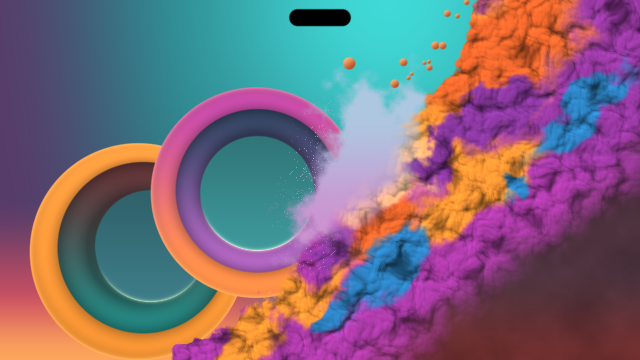
A WebGL 2 fragment shader for this background:

```glsl
#version 300 es
precision highp float;
// Two glossy rings before a teal and plum dusk sky, with a diagonal burst of
// coloured powder. The rings are nested discs, the powder is cellular billows
// lit by their slope and tinted by soft ellipses lying along the diagonal.
uniform vec2 u_resolution;
out vec4 fragColor;
const vec3 ORANGE = vec3(.95, .57, .2), EMBER = vec3(.9, .39, .17), PEACH = vec3(.97, .7, .47);
const vec3 BLUE = vec3(.17, .49, .73), VIOLET = vec3(.52, .21, .6), MAGENTA = vec3(.65, .22, .63);
const mat2 DIAGONAL = mat2(.77, .64, -.64, .77);

float hash(vec2 p) { return fract(sin(dot(p, vec2(127.1, 311.7))) * 43758.5); }
vec2 hash2(vec2 p) { return vec2(hash(p), hash(p + 19.7)); }
float fade(float lo, float hi, float x) { return 1. - smoothstep(lo, hi, x); }
float noise(vec2 p) {
  vec2 i = floor(p), f = fract(p);
  f *= f * (3. - 2. * f);
  return mix(mix(hash(i), hash(i + vec2(1, 0)), f.x),
             mix(hash(i + vec2(0, 1)), hash(i + 1.), f.x), f.y);
}
float fbm(vec2 p) {
  float sum = 0., amp = .5;
  for (int i = 0; i < 5; i++, amp *= .5, p = p * 2.03 + 5.3) sum += amp * noise(p);
  return sum;
}
// Rounded bump around the nearest jittered cell centre.
float puff(vec2 p) {
  float nearest = 1.;
  for (int k = 0; k < 9; k++) {
    vec2 cell = floor(p) + vec2(k % 3 - 1, k / 3 - 1), v = cell + hash2(cell) - p;
    nearest = min(nearest, dot(v, v));
  }
  return 1. - nearest;
}
float billow(vec2 p) {
  float sum = 0., amp = .5;
  p += .5 * vec2(noise(p * 1.3), noise(p * 1.3 + 31.));
  for (int i = 0; i < 4; i++, amp *= .5, p = p * 2.03 + 7.1) sum += amp * puff(p);
  return sum;
}
vec3 sky(vec2 p) {
  vec3 c = mix(vec3(.34, .23, .41), vec3(.17, .45, .49), smoothstep(0., .6, p.x + .12 * p.y - .06));
  vec2 glow = (p - vec2(1.08, 1)) * vec2(1.9, 1.8);
  c = mix(c, vec3(.25, .85, .84), exp(-dot(glow, glow)));
  c = mix(c, vec3(.8, .31, .38), fade(.12, .46, p.y) * fade(.6, 1., p.x));
  return mix(c, vec3(.99, .64, .36), fade(0., .21, p.y));
}
// Circles are (centre, radius): a tubular rim, an inner wall and a filled hole.
vec3 ring(vec3 base, vec2 p, vec3 outer, vec3 lip, vec3 hole, vec3 rimTop, vec3 rimLow,
          vec3 wallTop, vec3 wallLow, vec3 inside, float aa) {
  float o = outer.z - length(p - outer.xy), l = lip.z - length(p - lip.xy);
  float d = hole.z - length(p - hole.xy);
  float up = smoothstep(-.9, .9, (p.y - outer.y) / outer.z);
  float across = clamp(o / max(o - l, .001), 0., 1.), depth = clamp(l / (lip.z - hole.z), 0., 1.);
  vec3 c = mix(rimLow, rimTop, up) * (.8 + .23 * sin(3.14 * across));
  c += vec3(.35, .28, .18) * exp(-max(o, 0.) * 160.);
  vec3 wall = mix(wallLow, wallTop, up) * (.8 + .28 * sin(3.14 * depth));
  c = mix(c, wall, smoothstep(-aa, aa, l));
  c = mix(c, inside * (1.14 - .32 * up), smoothstep(-aa, aa, d));
  c += vec3(.5, .42, .28) * exp(-abs(d) * 300.) * fade(.1, .45, up);
  return mix(base, c, smoothstep(-aa, aa, o));
}
// Soft diagonal ellipse given as (centre, half size).
vec3 dab(vec3 base, vec2 p, vec4 e, vec3 tint) {
  return mix(base, tint, fade(.7, 1.25, length((p - e.xy) * DIAGONAL / e.zw)));
}
vec3 powderTint(vec2 p) {
  vec3 c = mix(MAGENTA, VIOLET, smoothstep(.4, .7, p.y) * .6);
  c = dab(c, p, vec4(1.32, .8, .38, .15), ORANGE);
  c = dab(c, p, vec4(1.42, .87, .25, .12), EMBER);
  c = dab(c, p, vec4(1.08, .52, .16, .09), PEACH);
  c = dab(c, p, vec4(1.04, .35, .12, .05), EMBER);
  c = dab(c, p, vec4(1.36, .67, .23, .04), VIOLET);
  c = dab(c, p, vec4(1.31, .48, .25, .08), ORANGE);
  c = dab(c, p, vec4(1.23, .57, .11, .035), VIOLET);
  c = dab(c, p, vec4(.92, .31, .1, .05), VIOLET);
  c = dab(c, p, vec4(1.6, .71, .18, .045), BLUE);
  c = dab(c, p, vec4(1.41, .5, .045, .045), BLUE);
  c = dab(c, p, vec4(.74, .09, .26, .055), ORANGE);
  c = dab(c, p, vec4(1.06, .25, .17, .06), BLUE);
  return dab(c, p, vec4(.9, .13, .08, .035), BLUE);
}
float edgeX(float y) { return .52 + 1.12 * y - .32 * y * y; }
vec3 powder(vec3 base, vec2 p) {
  float h = billow(p * 15.), grain = fbm(p * 8.);
  float slope = h - billow((p + vec2(-.006, .008)) * 15.);
  vec2 warp = vec2(grain, fbm(p * 8. + 40.)) - .48;
  vec3 c = powderTint(p + .22 * warp);
  c *= mix(.6, 1.08, smoothstep(.4, .85, h)) + .8 * clamp(slope, -.25, .25);
  float shadow = .78 * (p.x - 1.08) - p.y + .12 * warp.x - .08 * (h - .7);
  vec3 dark = mix(vec3(.43, .18, .18), vec3(.29, .19, .23), smoothstep(0., .25, p.y));
  c = mix(c, dark * (.8 + .4 * grain), smoothstep(-.12, .11, shadow));
  float mid = (p.y - .5) / .15, soft = mix(.014, .16, exp(-mid * mid));
  return mix(base, c, smoothstep(0., soft, p.x - edgeX(p.y) + .22 * warp.y + .08 * (h - .7)));
}
vec3 ball(vec3 base, vec2 p, vec2 center, float r, float aa) {
  vec2 v = (p - center) / r;
  vec3 c = mix(EMBER * .8, PEACH, smoothstep(-.9, 1., dot(v, vec2(-.5, .7))));
  return mix(base, c, fade(-aa, aa, (length(v) - 1.) * r));
}
void main() {
  float aa = 1. / u_resolution.y;
  vec2 p = gl_FragCoord.xy * aa;
  vec3 c = ring(sky(p), p, vec3(.384, .301, .301), vec3(.398, .312, .238), vec3(.419, .317, .155),
    ORANGE + .05, ORANGE, vec3(.36, .19, .2), vec3(.12, .5, .48), vec3(.22, .45, .49), aa);
  c = ring(c, p, vec3(.711, .465, .292), vec3(.715, .47, .227), vec3(.715, .463, .159),
    vec3(.77, .29, .65), vec3(1, .56, .28), vec3(.18, .25, .35), vec3(.68, .38, .73), vec3(.22, .54, .55), aa);
  // Pale leaning mist, the powder inside it, then flying specks.
  float wisp = fbm(p * 14.) - .48;
  float mist = length((p - vec2(1. + .3 * (p.y - .53), .53)) / vec2(.17, .26));
  vec3 lilac = mix(vec3(.8, .58, .82), vec3(.68, .78, .88), smoothstep(.36, .7, p.y));
  c = mix(c, lilac, fade(.6, 1.2, mist + 1.4 * wisp));
  c = mix(powder(c, p), lilac, .7 * fade(.2, .9, mist + wisp));
  vec2 g = p * 110. + 6. * noise(p * 25.), id = floor(g);
  float speck = fade(.05, .22, length(g - id - .2 - .6 * hash2(id)));
  float spray = fade(.8, 1.6, mist) * fade(.88, 1., p.x);
  c = mix(c, lilac, .8 * speck * spray * step(hash(id + 3.), .6 * spray));
  // Droplets thrown off the upper edge.
  for (int i = 0; i < 12; i++) {
    vec2 r = hash2(vec2(i, 4));
    float y = mix(.74, 1., r.x);
    c = ball(c, p, vec2(edgeX(y) - .02 - .12 * r.y * r.y, y), mix(.004, .012, hash(r)), aa);
  }
  c = ball(c, p, vec2(.97, .824), .017, aa);
  // Black capsule at the top centre.
  vec2 q = p - vec2(.889, .951);
  q.x -= clamp(q.x, -.062, .062);
  fragColor = vec4(c * smoothstep(-aa, aa, length(q) - .0235), 1);
}
```
